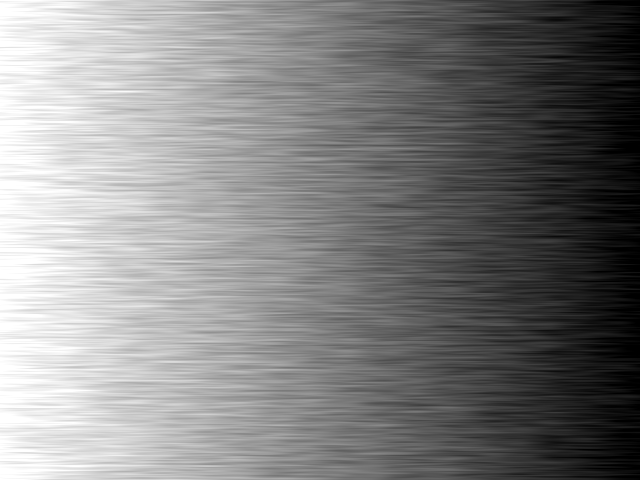
Give the GLSL for this texture, as a Shadertoy shader.

```glsl
// Brushed metal sheet: fine horizontal streaks over a white-to-black gradient.

const int STREAK_LAYERS = 5;

// Pseudo-random unit vector for a lattice cell
vec2 hashGradient(vec2 cell) {
    vec3 q = fract(vec3(cell.xyx) * vec3(0.1031, 0.1030, 0.0973));
    q += dot(q, q.yzx + 33.33);
    float angle = 6.28319 * fract((q.x + q.y) * q.z);
    return vec2(cos(angle), sin(angle));
}

// Gradient noise with quintic blending, roughly -0.7 to 0.7
float gradientNoise(vec2 p) {
    vec2 cell = floor(p);
    vec2 f = p - cell;
    vec2 blend = f * f * f * (f * (f * 6.0 - 15.0) + 10.0);
    float a = dot(hashGradient(cell), f);
    float b = dot(hashGradient(cell + vec2(1.0, 0.0)), f - vec2(1.0, 0.0));
    float c = dot(hashGradient(cell + vec2(0.0, 1.0)), f - vec2(0.0, 1.0));
    float d = dot(hashGradient(cell + vec2(1.0, 1.0)), f - vec2(1.0, 1.0));
    return mix(mix(a, b, blend.x), mix(c, d, blend.x), blend.y);
}

// Thin stretched noise layers, each finer than the last; subpixel layers fade out
float brushedStreaks(vec2 p, float pixelSize) {
    vec2 frequency = vec2(2.4, 110.0);
    float amplitude = 0.07;
    float total = 0.0;
    for (int i = 0; i < STREAK_LAYERS; i++) {
        float visible = 1.0 - smoothstep(0.8, 1.6, frequency.y * pixelSize);
        vec2 offset = vec2(17.3, 41.7) * float(i + 1);
        total += amplitude * visible * gradientNoise(p * frequency + offset);
        frequency *= vec2(1.55, 1.28);
        amplitude *= 1.1;
    }
    return total;
}

// Even left-to-right falloff
float sheetBrightness(float x) {
    return mix(1.01, 0.01, x);
}

void mainImage(out vec4 fragColor, in vec2 fragCoord) {
    vec2 uv = fragCoord / iResolution.xy;
    vec2 p = fragCoord / iResolution.y;

    float brightness = sheetBrightness(uv.x);
    float streakStrength = mix(1.0, 0.75, uv.x);
    brightness += streakStrength * brushedStreaks(p, 1.0 / iResolution.y);

    fragColor = vec4(vec3(clamp(brightness, 0.0, 1.0)), 1.0);
}
```
